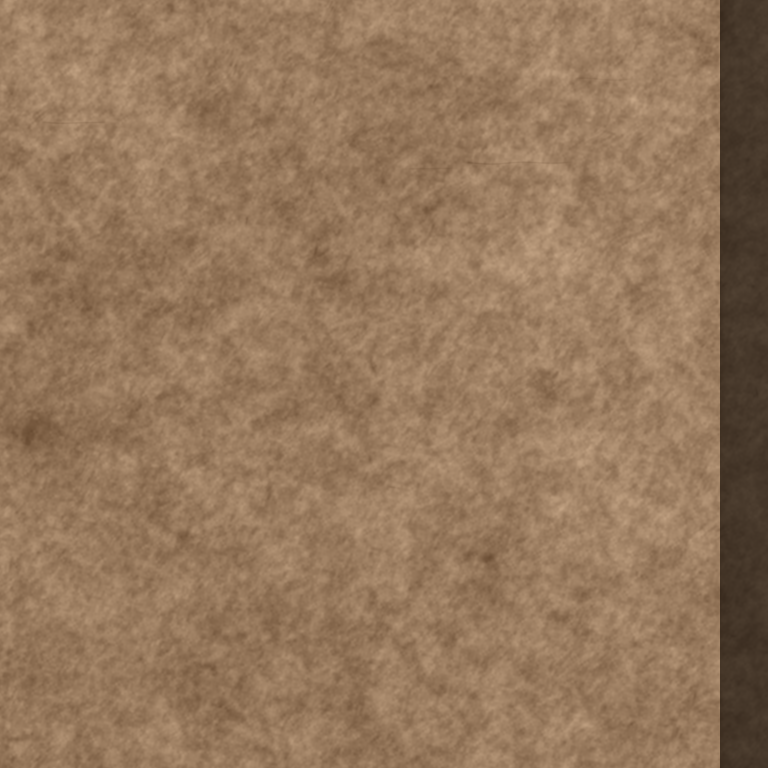
This texture is drawn by a WebGL 2 fragment shader. Its source:

```glsl
#version 300 es
precision highp float;
uniform vec2 u_resolution;
out vec4 fragColor;

float hash(vec2 p) {
    vec3 q = fract(vec3(p.xyx) * 0.1031);
    q += dot(q, q.yzx + 33.33);
    return fract((q.x + q.y) * q.z);
}

// Value noise centred on zero
float noise(vec2 p) {
    vec2 cell = floor(p), f = fract(p);
    f = f * f * (3.0 - 2.0 * f);
    float low = mix(hash(cell), hash(cell + vec2(1, 0)), f.x);
    float high = mix(hash(cell + vec2(0, 1)), hash(cell + vec2(1, 1)), f.x);
    return mix(low, high, f.y) - 0.5;
}

mat2 rotate(float a) {
    float c = cos(a), s = sin(a);
    return mat2(c, -s, s, c);
}

// Mottling from broad clouds down to paper grain
float paperGrain(vec2 p) {
    float sum = 0.0, frequency = 9.0;
    for (int i = 0; i < 6; i++) {
        float weight = i < 2 ? 0.045 : (i < 5 ? 0.075 : 0.05);
        sum += weight * noise(rotate(float(i) * 0.9) * p * frequency + float(i) * 37.0 + 50.0);
        frequency *= 2.0;
    }
    return sum;
}

// Curled short fibres, stretched along a wandering direction
float fibreGrain(vec2 p) {
    vec2 q = p + 0.012 * vec2(noise(p * 31.0 + 90.0), noise(p * 31.0 + 140.0));
    float across = noise(rotate(0.7) * q * vec2(95.0, 230.0) + 200.0);
    float along = noise(rotate(-0.6) * q * vec2(240.0, 100.0) + 400.0);
    return across + along;
}

// Small dark flecks, one candidate per cell
float flecks(vec2 p) {
    vec2 cell = floor(p * 26.0), f = fract(p * 26.0);
    float chance = hash(cell + 71.0);
    vec2 centre = 0.3 + 0.4 * vec2(hash(cell + 13.0), hash(cell + 29.0));
    vec2 d = rotate(chance * 40.0) * (f - centre) * vec2(1.0, 1.8);
    return step(0.8, chance) * exp(-dot(d, d) * 45.0) * hash(cell + 5.0);
}

// Broad patches: centre, radius, brightness change
const vec4 patches[12] = vec4[12](
    vec4(0.03, 0.44, 0.055, -0.075), vec4(0.09, 0.58, 0.09, -0.03),
    vec4(0.45, 0.83, 0.13, -0.035), vec4(0.48, 0.58, 0.05, -0.02),
    vec4(0.63, 0.27, 0.032, -0.07), vec4(0.29, 0.09, 0.06, -0.035),
    vec4(0.02, 0.08, 0.09, -0.03), vec4(0.59, 0.10, 0.04, -0.03),
    vec4(0.80, 0.78, 0.14, 0.03), vec4(0.76, 0.37, 0.15, 0.025),
    vec4(0.58, 0.55, 0.07, 0.025), vec4(0.13, 0.92, 0.12, 0.025));

// Distinct marks: centre, length, angle
const vec4 marks[12] = vec4[12](
    vec4(0.560, 0.730, 0.017, 0.45), vec4(0.898, 0.958, 0.021, -0.4),
    vec4(0.482, 0.221, 0.018, 1.4), vec4(0.508, 0.395, 0.014, 0.0),
    vec4(0.631, 0.272, 0.019, -0.7), vec4(0.564, 0.883, 0.010, 0.3),
    vec4(0.267, 0.134, 0.013, 0.1), vec4(0.300, 0.070, 0.018, -0.9),
    vec4(0.026, 0.040, 0.015, 0.2), vec4(0.352, 0.362, 0.012, 1.2),
    vec4(0.490, 0.479, 0.012, 0.8), vec4(0.238, 0.303, 0.011, 1.0));

// Thin, nearly level hair from x = a to x = b
float hair(vec2 p, float a, float b, float y) {
    float bend = y + 0.004 * noise(vec2(p.x * 25.0, y * 90.0));
    float span = smoothstep(a, a + 0.02, p.x) * (1.0 - smoothstep(b - 0.02, b, p.x));
    return span * exp(-pow((p.y - bend) / 0.0013, 2.0));
}

void main() {
    vec2 uv = gl_FragCoord.xy / u_resolution;
    vec2 ragged = uv + 0.022 * vec2(noise(uv * 45.0 + 17.0), noise(uv * 45.0 + 63.0));
    float shade = paperGrain(uv) + 0.042 * fibreGrain(uv);
    shade -= 0.07 * flecks(ragged);

    // Stains and marks
    float stain = 0.0;
    for (int i = 0; i < 12; i++) {
        vec2 d = (ragged - patches[i].xy) / patches[i].z;
        shade += patches[i].w * exp(-dot(d, d));
        vec2 m = rotate(marks[i].w) * (uv + 0.4 * (ragged - uv) - marks[i].xy);
        m /= marks[i].z * vec2(1.0, 0.38);
        stain += exp(-dot(m, m));
    }
    shade -= 0.085 * stain;

    // Loose hairs
    shade -= 0.05 * hair(uv, 0.60, 0.75, 0.788);
    shade -= 0.05 * hair(uv, 0.05, 0.145, 0.84);
    shade -= 0.03 * hair(uv, 0.52, 0.60, 0.781);
    shade -= 0.03 * hair(uv, 0.74, 0.83, 0.897);

    // Warm paper with a slight lift towards the right
    vec3 paper = vec3(0.605, 0.485, 0.372) + shade * vec3(1.0, 0.97, 0.9);
    paper += 0.025 * (uv.x - 0.45);

    // Shadowed strip, deepest beside its edge
    float pixel = 1.0 / u_resolution.x;
    float strip = smoothstep(-0.5 * pixel, 0.5 * pixel, uv.x - 0.9375);
    vec3 shadow = vec3(0.28, 0.222, 0.168) + shade * vec3(0.36, 0.34, 0.3);
    shadow -= 0.03 * exp(-max(uv.x - 0.9375, 0.0) * 120.0);
    fragColor = vec4(mix(paper, shadow, strip), 1.0);
}
```
